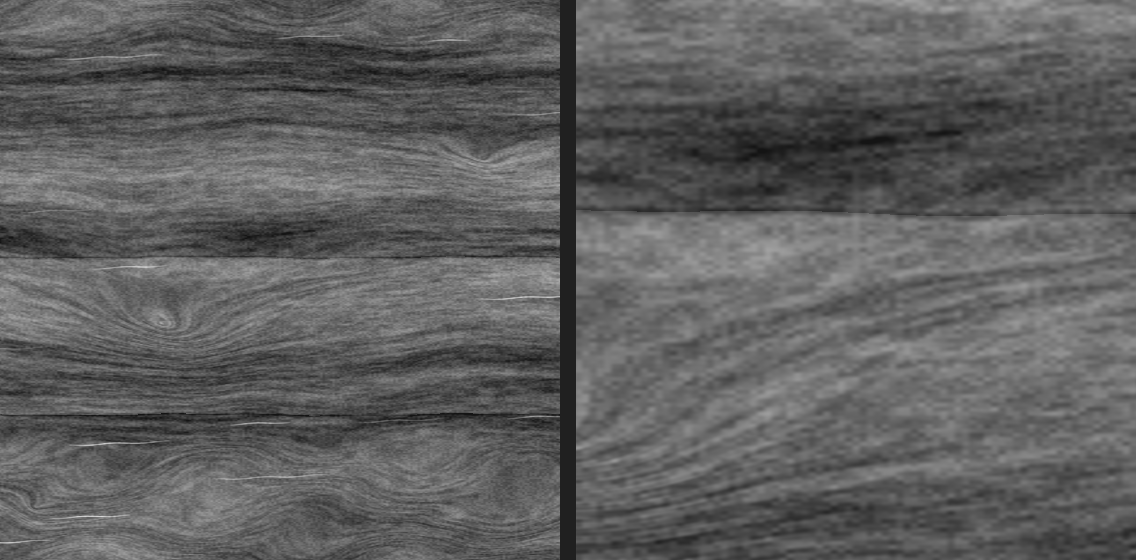
Left: the whole. Right: its middle third, enlarged.
Write a Shadertoy shader that draws this texture.

```glsl
// Grey weathered wood: three horizontal planks with knots, wavy grain and pale scratches.

const float BASE_TONE = 0.385;
const float STRAND_GAIN = 0.17;    // long fibres
const float FIBRE_GAIN = 0.15;     // short fine fibres
const float SPECKLE_GAIN = 0.12;   // dusty pores
const float RING_GAIN = 0.028;     // growth rings near knots
const float SCRATCH_GAIN = 0.38;
const float SCRATCH_SHARE = 0.24;  // share of cells holding a scratch
const vec3 SEAMS = vec3(0.26, 0.54, 0.84);

// Four shading bands per plank: height, width, gain
const vec3 BANDS[12] = vec3[12](
    vec3(0.345, 0.050, -0.10), vec3(0.450, 0.060, 0.07),
    vec3(0.525, 0.025, 0.07), vec3(0.265, 0.020, -0.03),
    vec3(0.575, 0.038, -0.12), vec3(0.685, 0.040, 0.11),
    vec3(0.785, 0.050, -0.06), vec3(0.840, 0.020, -0.03),
    vec3(0.862, 0.025, -0.13), vec3(0.910, 0.030, -0.05),
    vec3(1.080, 0.090, 0.04), vec3(1.235, 0.030, -0.09));

// Knots: centre and radii, with matching grain lift
const int KNOT_COUNT = 5;
const vec4 KNOTS[KNOT_COUNT] = vec4[KNOT_COUNT](
    vec4(0.29, 0.42, 0.150, 0.080), vec4(0.86, 0.72, 0.070, 0.032),
    vec4(0.07, 1.10, 0.075, 0.045), vec4(0.63, 0.52, 0.065, 0.020),
    vec4(0.80, 1.07, 0.120, 0.050));
const float KNOT_LIFT[KNOT_COUNT] = float[KNOT_COUNT](0.16, 0.06, 0.07, 0.02, 0.06);

float hash(vec2 p) {
    vec3 q = fract(p.xyx * 0.1031);
    q += dot(q, q.yzx + 33.33);
    return fract((q.x + q.y) * q.z);
}

// Value noise centred on zero
float noise(vec2 p) {
    vec2 i = floor(p), f = fract(p);
    f = f * f * (3.0 - 2.0 * f);
    float low = mix(hash(i), hash(i + vec2(1, 0)), f.x);
    float high = mix(hash(i + vec2(0, 1)), hash(i + vec2(1, 1)), f.x);
    return mix(low, high, f.y) - 0.5;
}

float plankTone(int plank, float height) {
    float tone = BASE_TONE;
    for (int i = 0; i < 4; i++) {
        vec3 band = BANDS[plank * 4 + i];
        float d = (height - band.x) / band.y;
        tone += band.z * exp(-d * d);
    }
    return tone;
}

// One tapered, slightly tilted sliver in some cells
float scratches(vec2 p) {
    vec2 grid = vec2(4.0, 22.0);
    vec2 q = p * grid;
    q.x += hash(vec2(floor(q.y), 7.0));
    vec2 cell = floor(q), f = fract(q);
    float reach = 0.12 + 0.35 * hash(cell + 3.7);
    float along = (f.x - 0.5) / reach;
    float middle = 0.5 + 0.5 * (hash(cell + 9.1) - 0.5) + 0.22 * (f.x - 0.5);
    middle += 0.025 * sin(f.x * 17.0);
    float taper = max(1.0 - along * along, 0.0);
    float across = abs(f.y - middle) / grid.y;
    float line = 1.0 - smoothstep(0.0004, 0.0021, across);
    float strength = mix(0.3, 1.0, hash(cell + 5.3));
    return line * sqrt(taper) * strength * step(hash(cell), SCRATCH_SHARE);
}

void mainImage(out vec4 fragColor, in vec2 fragCoord) {
    vec2 uv = fragCoord / iResolution.xy;

    // The lowest strip continues the top plank
    vec2 p = uv;
    float wobble = 0.0015 * sin(p.x * 13.0) + 0.0008 * sin(p.x * 37.0);
    p.y += wobble;
    if (p.y < SEAMS.x) p.y += 1.0;
    int plank = int(step(SEAMS.y, p.y) + step(SEAMS.z, p.y));
    float wavy = smoothstep(0.89, 1.02, p.y) * (1.0 - smoothstep(1.17, 1.25, p.y));

    // Grain height: layered sine drift plus the lift around knots
    float grain = p.y + 0.007 * sin(p.x * 8.0 + p.y * 9.0)
                + 0.003 * sin(p.x * 19.0 - p.y * 14.0);
    grain += wavy * (0.024 * sin(p.x * 10.0 + p.y * 22.0)
                   + 0.014 * sin(p.x * 23.0 - p.y * 31.0 + 1.0));
    float glow = 0.0, ringed = 0.0;
    for (int i = 0; i < KNOT_COUNT; i++) {
        vec2 d = (p - KNOTS[i].xy) / KNOTS[i].zw;
        d += 0.08 * sin(d.yx * 4.0 + float(i));
        float near = exp(-length(d));
        grain += KNOT_LIFT[i] * near;
        glow += near * near * near;
        ringed += near;
    }

    // Broad shading and cloudy figure
    float tone = plankTone(plank, mix(p.y, grain, 0.22));
    float figure = noise(vec2(p.x * 5.0, grain * 24.0));
    tone += figure * mix(0.07, 0.20, wavy) + 0.08 * glow;
    tone += 0.08 * noise(vec2(p.x * 3.0 + 5.0, p.y * 9.0));

    // Fibres follow the grain; dark wood shows stronger lines
    float contrast = mix(1.25, 0.8, smoothstep(0.27, 0.45, tone));
    float strands = noise(vec2(p.x * 4.0, grain * 85.0))
                  + 0.6 * noise(vec2(p.x * 7.0 + 3.0, grain * 170.0));
    float fibres = noise(vec2(p.x * 45.0, grain * 260.0));
    float speckle = noise(uv * vec2(230.0, 390.0));
    float rings = sin(grain * 330.0 + 2.0 * noise(p * 25.0));
    tone += STRAND_GAIN * contrast * strands * mix(1.0, 0.55, wavy);
    tone += FIBRE_GAIN * fibres + SPECKLE_GAIN * speckle;
    tone += RING_GAIN * rings * smoothstep(0.1, 0.45, ringed);

    // Soft dark joints, then bright scratches
    vec3 gaps = abs(vec3(uv.y + wobble) - SEAMS);
    float gap = min(gaps.x, min(gaps.y, gaps.z));
    tone -= 0.11 * (1.0 - smoothstep(0.0, 0.004, gap));
    tone += SCRATCH_GAIN * scratches(uv);

    fragColor = vec4(vec3(clamp(tone, 0.08, 0.9)), 1.0);
}
```
